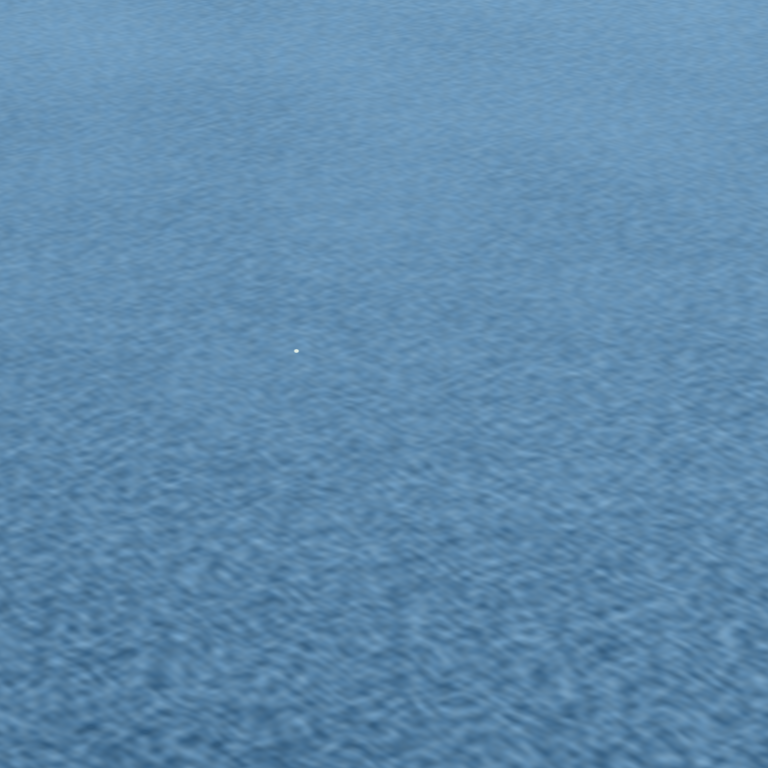
Give the GLSL for this texture, as a Shadertoy shader.

```glsl
vec2 randomGradient(ivec2 cell) {
    uint h = uint(cell.x) * 1597334677u ^ uint(cell.y) * 3812015801u;
    h = (h ^ (h >> 15)) * 2246822519u;
    h = (h ^ (h >> 13)) * 3266489917u;
    float angle = float((h ^ (h >> 16)) & 65535u) / 65536.0 * 6.28319;
    return vec2(cos(angle), sin(angle));
}

float gradientNoise(vec2 p) {
    ivec2 cell = ivec2(floor(p));
    vec2 f = fract(p);
    vec2 u = f * f * f * (f * (f * 6.0 - 15.0) + 10.0);
    float a = dot(randomGradient(cell), f);
    float b = dot(randomGradient(cell + ivec2(1, 0)), f - vec2(1, 0));
    float c = dot(randomGradient(cell + ivec2(0, 1)), f - vec2(0, 1));
    float d = dot(randomGradient(cell + ivec2(1, 1)), f - vec2(1, 1));
    return 1.4 * mix(mix(a, b, u.x), mix(c, d, u.x), u.y);
}

// Wavelets stretched along a slanted crest line on the water plane
float ripples(vec2 water, float slant, vec2 frequency) {
    return gradientNoise(vec2(water.x, water.y + slant * water.x) * frequency);
}

void mainImage(out vec4 fragColor, in vec2 fragCoord) {
    vec2 uv = fragCoord / iResolution.xy;

    // Water plane seen in perspective, horizon far above the canvas
    float depth = 1.0 / (2.2 - uv.y);
    vec2 water = vec2((uv.x - 0.5) * depth, depth);
    water += 0.0015 * vec2(gradientNoise(water * vec2(30, 90)),
                           gradientNoise(water * vec2(25, 70) + 40.0));

    // Crossing wave trains: falling ones nearby, rising ones further off
    float nearness = 1.0 - smoothstep(0.1, 0.75, uv.y);
    float falling = ripples(water, 0.21, vec2(75, 400));
    float rising = ripples(water + 7.0, -0.15, vec2(66, 360));
    float level = ripples(water + 13.0, 0.03, vec2(110, 430));
    float swell = ripples(water + 21.0, -0.08, vec2(24, 130));
    float patches = gradientNoise(uv * vec2(5, 9) + 3.0);
    float waves = falling * mix(0.45, 0.85, nearness)
                + rising * (0.65 - 0.3 * patches)
                + level * 0.45 + swell * 0.3;

    // Brightness: paler with distance, darker at the lower left
    float tone = mix(0.42, 0.96, pow(uv.y, 0.9));
    tone += 0.07 * (uv.x - 0.5) * (1.3 - uv.y);
    tone += 0.06 * patches + 0.05 * gradientNoise(uv * vec2(2, 16) + 9.0);
    tone += waves * mix(0.46, 0.17, smoothstep(0.0, 0.95, uv.y));

    vec3 deepBlue = vec3(0.22, 0.38, 0.515);
    vec3 skyBlue = vec3(0.445, 0.615, 0.75);
    vec3 color = mix(deepBlue, skyBlue, clamp(tone, -0.1, 1.12));

    // Faint grey and blue tint variation
    float tint = gradientNoise(uv * vec2(75, 95) + 17.0);
    color += vec3(0.014, 0.0, -0.016) * tint;

    // Small white float on the surface
    float speck = length((uv - vec2(0.386, 0.543)) * vec2(1.0, 1.3));
    color = mix(color, vec3(0.88, 0.93, 0.9), 1.0 - smoothstep(0.0015, 0.0045, speck));

    fragColor = vec4(color, 1.0);
}
```
